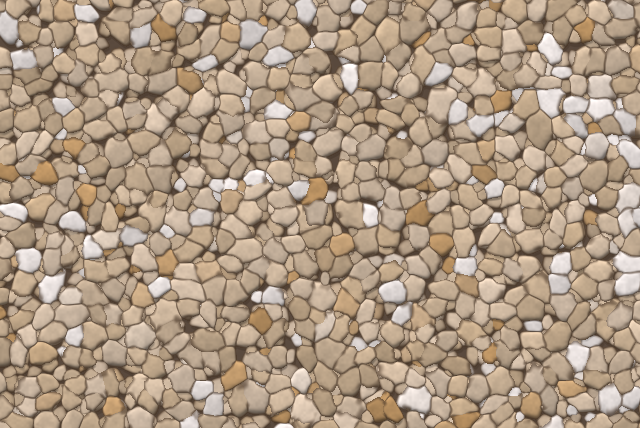
Reproduce this texture procedurally as a Shadertoy shader.

```glsl
// Bed of tightly packed beige gravel with a few white and ochre stones.
// Each stone is a rounded polygon raised to a dome; the highest dome wins,
// and seams, slopes and a short cast shadow give the relief.

const float TAU = 6.2831853;
const float FLOOR_HEIGHT = -1.3;
const vec2 TO_LIGHT = vec2(-0.32, 0.95);

struct Surface {
    float height;  // top of the visible stone
    float below;   // height of the runner-up
    float radial;  // 0 at the stone centre, 1 at its rim
    vec2 slope;    // outward tilt
    vec2 id;       // seed of the stone
};

float hash(vec2 p) {
    vec3 q = fract(vec3(p.xyx) * 0.1031);
    q += dot(q, q.yzx + 33.33);
    return fract((q.x + q.y) * q.z);
}

float noise(vec2 p) {
    vec2 i = floor(p), f = fract(p);
    f = f * f * (3.0 - 2.0 * f);
    float low = mix(hash(i), hash(i + vec2(1, 0)), f.x);
    float high = mix(hash(i + vec2(0, 1)), hash(i + vec2(1, 1)), f.x);
    return mix(low, high, f.y);
}

mat2 rotation(float angle) {
    float c = cos(angle), s = sin(angle);
    return mat2(c, s, -s, c);
}

// Rounded polygon: x is the radial measure, yz its outward direction
vec3 roundedPolygon(vec2 p, vec2 id) {
    float total = 0.0;
    vec2 outward = vec2(0.0);
    for (int i = 0; i < 5; i++) {
        float k = float(i);
        float angle = TAU * (k + 0.4 * hash(id + k * 7.3)) / 5.0;
        vec2 side = vec2(cos(angle), sin(angle));
        float reach = mix(0.78, 1.08, hash(id + k * 3.7 + 51.0));
        float a = max(dot(p, side) / reach, 0.0);
        float a2 = a * a, a6 = a2 * a2 * a2;
        total += a6;
        outward += side * a6;
    }
    return vec3(pow(total + 1e-9, 1.0 / 6.0), outward / (total + 1e-9));
}

// Adds one jittered grid of stones to the surface
void addStones(inout Surface s, vec2 p, float rows, float level, float seed) {
    vec2 grid = p * rows, cell = floor(grid);
    for (int y = -1; y <= 1; y++)
    for (int x = -1; x <= 1; x++) {
        vec2 home = cell + vec2(x, y);
        vec2 id = home + seed;
        vec2 jitter = vec2(hash(id + 11.1), hash(id + 23.7)) - 0.5;
        mat2 turn = rotation(TAU * hash(id + 37.9));
        float stretch = mix(1.0, 1.3, hash(id + 61.3));
        float radius = mix(0.44, 0.64, hash(id + 83.1));
        vec2 local = (grid - home - 0.5 - 0.76 * jitter) * turn;
        vec3 shape = roundedPolygon(local / (radius * vec2(stretch, 1.0 / stretch)), id);
        float d2 = shape.x * shape.x;
        float height = level + 0.5 * hash(id + 97.7) + 1.0 - d2 * d2;
        if (height > s.height) {
            s.below = s.height;
            s.height = height;
            s.radial = shape.x;
            s.slope = turn * shape.yz * min(d2 * shape.x, 1.0);
            s.id = id;
        } else {
            s.below = max(s.below, height);
        }
    }
}

Surface gravel(vec2 p) {
    Surface s = Surface(FLOOR_HEIGHT, FLOOR_HEIGHT, 1.0, vec2(0.0), vec2(0.0));
    addStones(s, p, 27.0, -1.0, 300.0);
    addStones(s, p, 18.5, 0.0, 100.0);
    return s;
}

vec3 stoneColor(vec2 id) {
    vec3 tan_ = vec3(0.75, 0.65, 0.53);
    vec3 cream = vec3(0.84, 0.76, 0.68);
    vec3 white = vec3(0.91, 0.88, 0.87);
    vec3 ochre = vec3(0.74, 0.58, 0.39);
    float kind = hash(id + 131.3);
    vec3 color = mix(tan_, cream, hash(id + 149.9));
    color = mix(color, white, smoothstep(0.84, 0.92, kind));
    color = mix(ochre, color, smoothstep(0.02, 0.09, kind));
    return color * mix(0.91, 1.07, hash(id + 171.7));
}

void mainImage(out vec4 fragColor, in vec2 fragCoord) {
    vec2 p = fragCoord / iResolution.y + 3.0;
    Surface s = gravel(p);

    // Directional light and fine mottling
    float mottle = noise(p * 70.0) * 0.6 + noise(p * 170.0) * 0.4 - 0.5;
    float light = 0.97 + 0.19 * dot(s.slope, TO_LIGHT) + 0.13 * mottle;
    vec3 color = stoneColor(s.id) * light;

    // Shadow from higher stones towards the light
    float blocker = gravel(p + TO_LIGHT * 0.009).height - s.height;
    color *= 1.0 - 0.32 * smoothstep(0.15, 1.0, blocker);

    // Dark seams and deep gaps
    float seam = 1.0 - smoothstep(0.0, 0.9, s.height - s.below);
    seam *= smoothstep(0.45, 0.8, s.radial);
    float depth = 1.0 - smoothstep(-1.1, 0.3, s.height);
    vec3 crevice = vec3(0.27, 0.20, 0.145);
    color = mix(color, crevice, max(0.62 * seam, 0.85 * depth));

    fragColor = vec4(clamp(color, 0.0, 1.0), 1.0);
}
```
